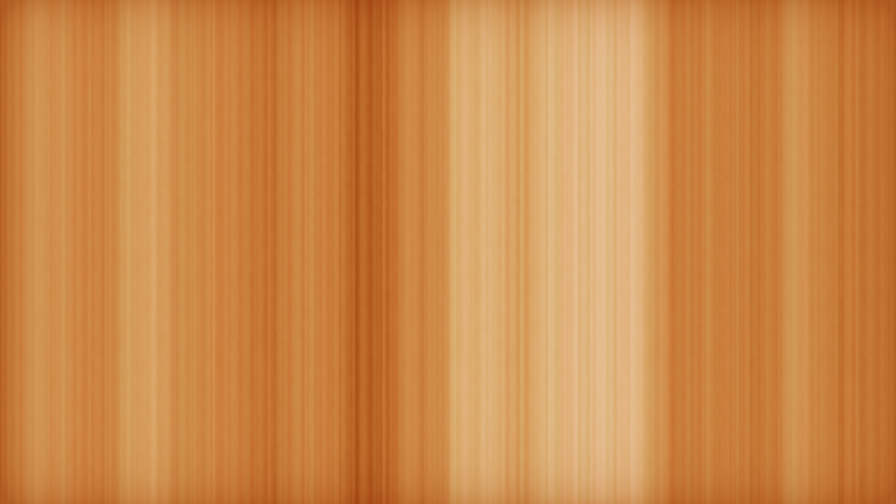
This texture is drawn by a WebGL 1 fragment shader. Its source:

```glsl
precision highp float;
// Warm wood veneer: broad vertical bands, fine straight grain, burnt edges.
uniform vec2 u_resolution;

float hash(float n) {
  return fract(sin(n * 12.9898 + 4.13) * 43758.5453);
}

// Smooth 1D noise in -1..1
float noise(float x) {
  float i = floor(x), f = fract(x);
  return mix(hash(i), hash(i + 1.0), f * f * (3.0 - 2.0 * f)) * 2.0 - 1.0;
}

float noise2(vec2 p) {
  float row = floor(p.y), f = fract(p.y);
  return mix(noise(p.x + row * 57.0), noise(p.x + row * 57.0 + 57.0), f * f * (3.0 - 2.0 * f));
}

float bump(float x, float center, float width) {
  float d = (x - center) / width;
  return exp(-d * d);
}

// Broad light and dark bands, as a palette level from 0 to 5
float bands(float x) {
  float level = 1.55;
  level += 2.5 * smoothstep(0.48, 0.52, x) * (1.0 - smoothstep(0.705, 0.755, x));
  level += 0.8 * bump(x, 0.66, 0.06) - 0.9 * bump(x, 0.583, 0.017);
  level += 1.1 * bump(x, 0.05, 0.025) + 1.6 * bump(x, 0.163, 0.035);
  level -= 0.8 * bump(x, 0.295, 0.02) + 1.6 * bump(x, 0.41, 0.03);
  level += 0.5 * bump(x, 0.46, 0.03) + 0.6 * bump(x, 0.89, 0.02);
  level -= 0.5 * bump(x, 0.845, 0.03) + 0.7 * bump(x, 0.95, 0.03);
  return level;
}

// Straight grain, from wide streaks down to hairlines
float grain(float x) {
  float g = 0.22 * noise(x * 34.0 + 3.0) + 0.26 * noise(x * 95.0 + 11.0);
  g += 0.36 * noise(x * 210.0 + 29.0) + 0.32 * noise(x * 390.0 + 71.0);
  for (int i = 0; i < 28; i++) {
    float n = float(i);
    float strength = hash(n + 90.0) - 0.55;
    g += 1.5 * strength * bump(x, hash(n + 40.0), 0.0012 + 0.002 * hash(n + 7.0));
  }
  return g;
}

vec3 woodColor(float level) {
  vec3 c = mix(vec3(0.71, 0.37, 0.13), vec3(0.78, 0.47, 0.21), clamp(level, -0.4, 1.0));
  c = mix(c, vec3(0.81, 0.54, 0.28), clamp(level - 1.0, 0.0, 1.0));
  c = mix(c, vec3(0.83, 0.60, 0.34), clamp(level - 2.0, 0.0, 1.0));
  c = mix(c, vec3(0.86, 0.67, 0.43), clamp(level - 3.0, 0.0, 1.0));
  return mix(c, vec3(0.89, 0.73, 0.54), clamp(level - 4.0, 0.0, 1.2));
}

void main() {
  vec2 uv = gl_FragCoord.xy / u_resolution;
  float level = bands(uv.x) + grain(uv.x);

  // Faint variation along the fibres
  level += 0.10 * noise2(vec2(uv.x * 260.0, uv.y * 60.0));
  vec3 color = woodColor(level);

  // Neighbouring fibres lean towards red or olive
  color += vec3(0.006, -0.012, -0.008) * noise(uv.x * 170.0 + 17.0);

  // Burnt edges
  vec2 border = min(uv, 1.0 - uv);
  float burn = 0.65 * exp(-border.y / 0.045) + 0.75 * exp(-border.x / 0.02);
  color *= mix(vec3(1.0), vec3(0.87, 0.70, 0.50), min(burn, 1.0));

  gl_FragColor = vec4(color, 1.0);
}
```
